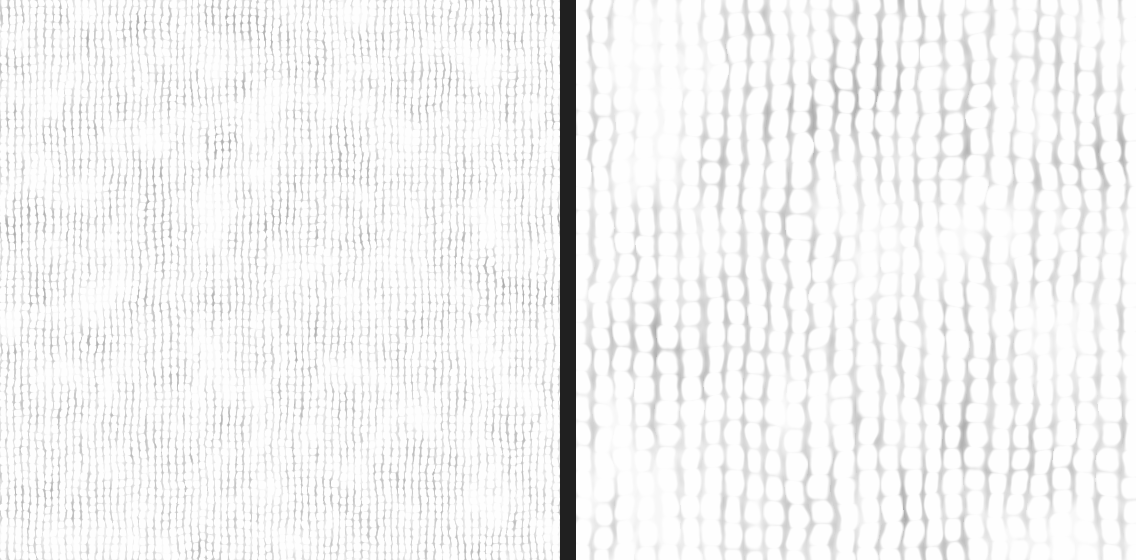
Left, the full canvas; right, a detail of the centre.
A three.js fragment shader for this texture:

```glsl
// Pale knitted cloth: 76 columns of 70 white, rounded stitches with grey gaps.
// Each stitch is a superellipse of varied size on a gently warped grid;
// wrapping gradient noise frays the edges and shades the gaps in soft patches.
varying vec2 vUv;

const vec2 STITCHES = vec2(76.0, 70.0);

vec2 hash2(vec2 p) {
  vec3 h = fract(vec3(p.xyx) * vec3(0.1031, 0.1030, 0.0973));
  h += dot(h, h.yzx + 33.33);
  return fract((h.xx + h.yz) * h.zy);
}

float cornerSlope(vec2 cell, vec2 offset, vec2 period) {
  float angle = 6.2832 * hash2(mod(cell, period) + period * 0.37).x;
  return dot(vec2(cos(angle), sin(angle)), offset);
}

// Gradient noise, about -0.7 to 0.7, repeating after a whole period
float noise(vec2 p, vec2 period) {
  vec2 i = floor(p);
  vec2 f = p - i;
  vec2 u = f * f * f * (f * (f * 6.0 - 15.0) + 10.0);
  vec2 e = vec2(1.0, 0.0);
  float low = mix(cornerSlope(i, f, period), cornerSlope(i + e.xy, f - e.xy, period), u.x);
  float high = mix(cornerSlope(i + e.yx, f - e.yx, period), cornerSlope(i + e.xx, f - e.xx, period), u.x);
  return mix(low, high, u.y);
}

float wrapNoise(vec2 uv, vec2 count) {
  return noise(uv * count, count);
}

// Below zero inside a stitch, above zero in the gaps around it
float stitchField(vec2 p) {
  float column = floor(p.x);
  float row = floor(p.y);
  float field = 10.0;
  for (int j = -1; j <= 1; j++) {
    vec2 id = vec2(column, row + float(j));
    vec2 vary = hash2(mod(id, STITCHES) + 7.0);
    vec2 halfSize = vec2(0.35 + 0.09 * vary.x, 0.44 + 0.17 * vary.y);
    vec2 q = abs(p - id - 0.5 - vec2(0.08 * (vary.y - 0.5), 0.0)) / halfSize;
    field = min(field, pow(pow(q.x, 2.7) + pow(q.y, 2.7), 1.0 / 2.7) - 1.0);
  }
  return field;
}

void main() {
  vec2 uv = vUv;

  // Wavering columns and uneven rows
  vec2 p = uv * STITCHES;
  p.x += 0.55 * wrapNoise(uv, vec2(14.0, 12.0)) + 0.22 * wrapNoise(uv, vec2(38.0, 60.0));
  p.y += 0.6 * wrapNoise(uv, vec2(18.0, 10.0));
  p.y += 0.28 * (hash2(vec2(mod(floor(p.x), STITCHES.x), 3.0)).x - 0.5);

  // Frayed stitch edges
  float field = stitchField(p);
  field += 0.20 * wrapNoise(uv, vec2(150.0, 130.0)) + 0.12 * wrapNoise(uv, vec2(40.0, 34.0));
  float gap = smoothstep(-0.13, 0.2, field);

  // Patches repeat twice each way, finer ones vary over the whole cloth
  float patches = 0.16 * noise(uv * vec2(12.0, 14.0), vec2(6.0, 7.0));
  patches += 0.13 * wrapNoise(uv, vec2(9.0, 11.0));
  patches += 0.12 * wrapNoise(uv, vec2(27.0, 22.0));
  float streaks = 0.14 * wrapNoise(uv, vec2(76.0, 18.0));
  float grain = 0.07 * wrapNoise(uv, vec2(180.0, 110.0));
  float depth = clamp(0.14 + patches + streaks + grain, 0.025, 0.29);

  // Gaps between columns are deeper than those between rows
  float beside = smoothstep(0.12, 0.42, abs(fract(p.x) - 0.5));
  depth *= mix(0.55, 1.0, beside) * mix(0.8, 1.1, smoothstep(0.0, 0.5, field));

  vec3 stitchWhite = vec3(0.995);
  gl_FragColor = vec4(stitchWhite - gap * depth, 1.0);
}
```
